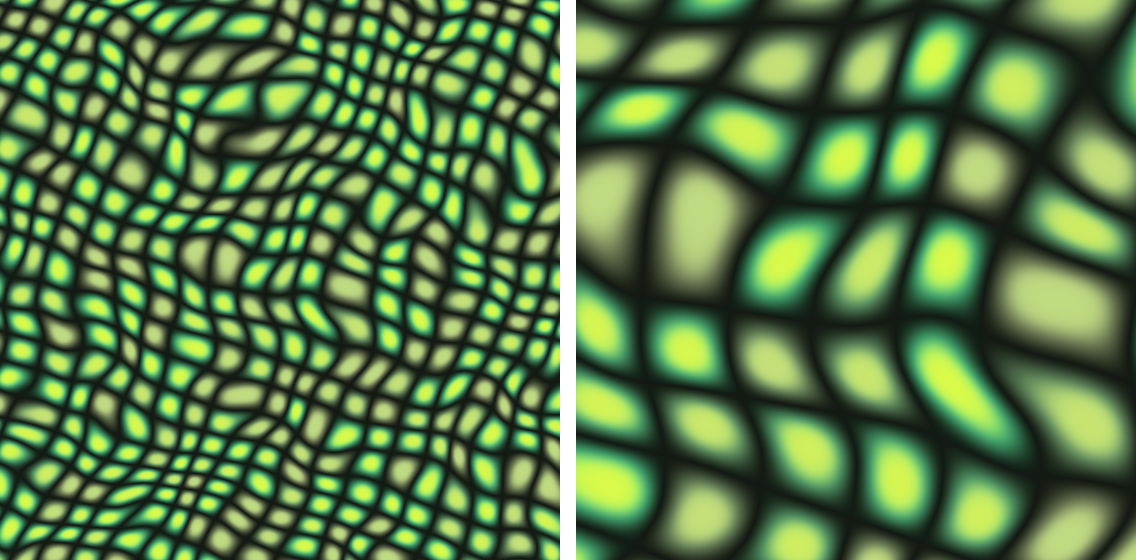
Left, the full canvas; right, a detail of the centre.
A WebGL 2 fragment shader for this pattern:

```glsl
#version 300 es
precision highp float;
// Wavy, tilted lattice of soft glowing green and beige cells parted by dark seams.

uniform vec2 u_resolution;
out vec4 fragColor;

const float PI = 3.14159265;

float hash(vec2 p) {
    vec3 q = fract(p.xyx * 0.1031);
    q += dot(q, q.yzx + 33.33);
    return fract((q.x + q.y) * q.z);
}

float noise(vec2 p) {
    vec2 cell = floor(p);
    vec2 f = fract(p);
    f = f * f * f * (f * (f * 6.0 - 15.0) + 10.0);
    float low = mix(hash(cell), hash(cell + vec2(1.0, 0.0)), f.x);
    float high = mix(hash(cell + vec2(0.0, 1.0)), hash(cell + vec2(1.0, 1.0)), f.x);
    return mix(low, high, f.y) - 0.5;
}

vec2 noise2(vec2 p) {
    return vec2(noise(p + 40.0), noise(p + vec2(91.0, 67.0)));
}

// Tilted lattice coordinates, bent by broad waves and by cell-sized ripples.
vec2 latticeCoords(vec2 p) {
    vec2 q = vec2(dot(p, vec2(0.94, -0.34)), dot(p, vec2(0.34, 0.94))) * 19.0;
    return q + 1.6 * noise2(p * 3.5) + 0.85 * noise2(p * 10.5 + 13.0);
}

// Colour from seam to centre; greenness blends beige cells into vivid ones.
vec3 cellColor(float height, float greenness) {
    vec3 rim = mix(vec3(0.57, 0.63, 0.43), vec3(0.33, 0.87, 0.58), greenness);
    vec3 centre = mix(vec3(0.75, 0.86, 0.51), vec3(0.85, 0.98, 0.29), greenness);
    vec3 glow = mix(rim, centre, smoothstep(0.4, 1.0, height));
    return mix(vec3(0.06, 0.08, 0.06), glow, smoothstep(-0.1, 0.85, height));
}

void main() {
    vec2 p = gl_FragCoord.xy / u_resolution.y;
    vec2 q = latticeCoords(p);

    // The bump falls smoothly to zero on every seam.
    vec2 bump = sin(PI * fract(q));
    float height = bump.x * bump.y;
    float greenness = smoothstep(0.1, 0.8, hash(floor(q) + 200.0));

    fragColor = vec4(cellColor(height, greenness), 1.0);
}
```
